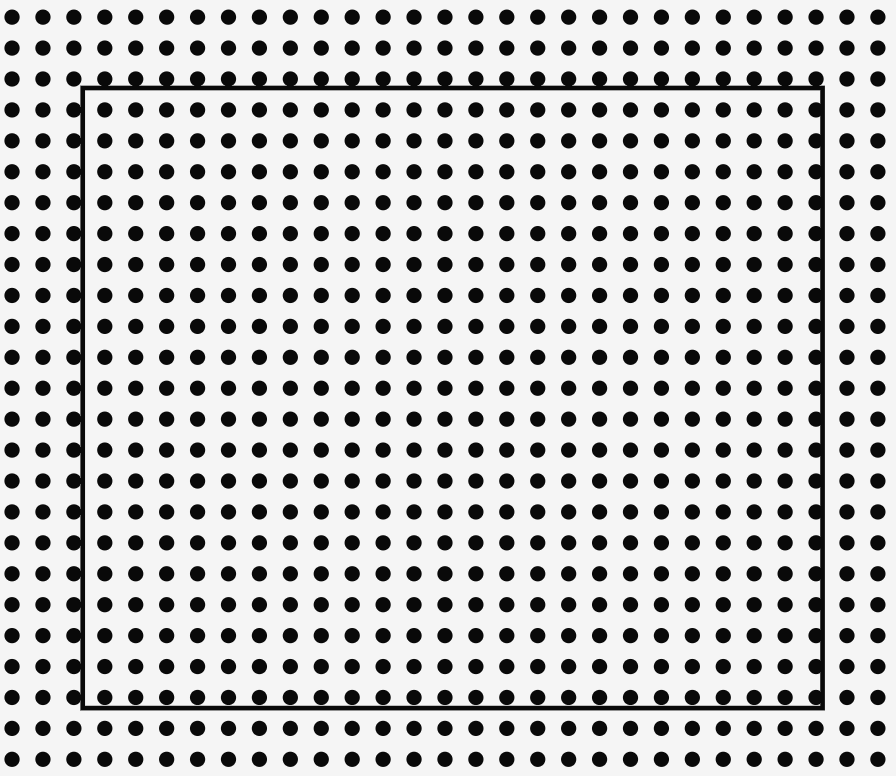
This pattern is drawn by a WebGL 1 fragment shader. Its source:

```glsl
precision highp float;

uniform vec2 u_resolution;

// All lengths are fractions of the canvas height.
const vec3 PAPER = vec3(0.96);
const vec3 INK = vec3(0.035);
const float DOT_PITCH = 0.03985;
const float DOT_RADIUS = 0.0098;
const vec2 FIRST_DOT = vec2(0.0155, 0.0215);
const vec2 FRAME_MIN = vec2(0.1066, 0.0875);
const vec2 FRAME_MAX = vec2(1.0600, 0.8866);
const float FRAME_WIDTH = 0.006;

// Signed distance to a square lattice of discs
float dotGrid(vec2 p, vec2 firstCentre, float pitch, float radius) {
  vec2 cell = fract((p - firstCentre) / pitch + 0.5) - 0.5;
  return length(cell * pitch) - radius;
}

// Signed distance to an axis-aligned box
float box(vec2 p, vec2 halfSize) {
  vec2 d = abs(p) - halfSize;
  return length(max(d, 0.0)) + min(max(d.x, d.y), 0.0);
}

// Box outline with square outer corners
float frame(vec2 p, vec2 lower, vec2 upper, float width) {
  vec2 centred = p - 0.5 * (lower + upper);
  vec2 halfSize = 0.5 * (upper - lower);
  float outer = box(centred, halfSize + 0.5 * width);
  float inner = box(centred, halfSize - 0.5 * width);
  return max(outer, -inner);
}

// Antialiased coverage over one pixel
float coverage(float dist, float pixel) {
  return clamp(0.5 - dist / pixel, 0.0, 1.0);
}

void main() {
  vec2 p = gl_FragCoord.xy / u_resolution.y;
  float pixel = 1.0 / u_resolution.y;

  float dots = dotGrid(p, FIRST_DOT, DOT_PITCH, DOT_RADIUS);
  float border = frame(p, FRAME_MIN, FRAME_MAX, FRAME_WIDTH);
  float ink = coverage(min(dots, border), pixel);

  gl_FragColor = vec4(mix(PAPER, INK, ink), 1.0);
}
```
